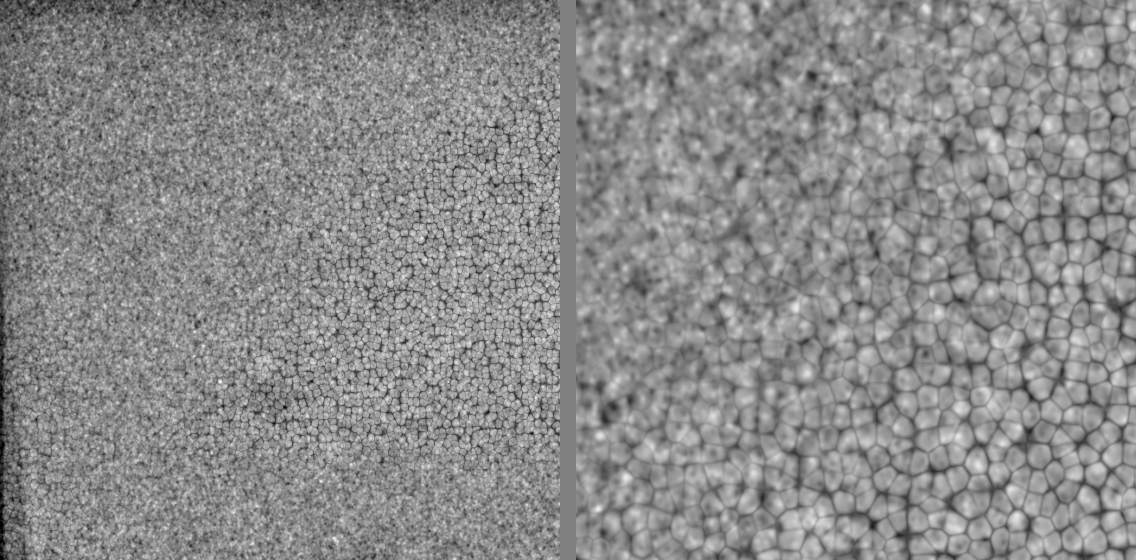
Left, the full canvas; right, a detail of the centre.
A Shadertoy shader for this texture:

```glsl
// Grey pebbled surface: fine speckle, tiny packed cells with dark gaps, shaded top and left edges.

vec3 hash3(vec2 p) {
    vec3 q = fract(p.xyx * vec3(0.1031, 0.1030, 0.0973));
    q += dot(q, q.yxz + 33.33);
    return fract((q.xxy + q.yzz) * q.zyx);
}

// Random light and dark soft dots, centred on zero
float speckle(vec2 p) {
    vec2 cell = floor(p);
    float sum = 0.0;
    for (int y = -1; y <= 1; y++)
    for (int x = -1; x <= 1; x++) {
        vec2 id = cell + vec2(x, y);
        vec3 rnd = hash3(id);
        vec2 d = id + rnd.xy - p;
        sum += (rnd.z * 2.0 - 1.0) * exp(-4.0 * dot(d, d));
    }
    return sum;
}

// Cellular noise: nearest distance, gap to the second nearest, tone of the cell
vec3 pebbles(vec2 p) {
    vec2 cell = floor(p);
    float nearest = 9.0, second = 9.0, tone = 0.0;
    for (int y = -1; y <= 1; y++)
    for (int x = -1; x <= 1; x++) {
        vec2 id = cell + vec2(x, y);
        vec3 rnd = hash3(id + 57.0);
        float d = length(id + 0.1 + 0.8 * rnd.xy - p);
        if (d < nearest) {
            second = nearest;
            nearest = d;
            tone = rnd.z;
        } else {
            second = min(second, d);
        }
    }
    return vec3(nearest, second - nearest, tone);
}

// Thin bowed scratch around a centre
float scratch(vec2 p, vec2 centre, float halfLength, float slope) {
    vec2 q = p - centre;
    float d = abs(q.y - slope * q.x + 6.0 * q.x * q.x);
    return smoothstep(0.0028, 0.0006, d) * smoothstep(halfLength, halfLength * 0.6, abs(q.x));
}

void mainImage(out vec4 fragColor, in vec2 fragCoord) {
    vec2 uv = fragCoord / iResolution.xy;
    vec2 p = fragCoord / iResolution.y;
    float mottle = speckle(p * 14.0 + 5.0);

    // Broad light: brighter to the right, falling off at the top and left
    float grey = 0.515 + 0.06 * smoothstep(0.1, 0.95, uv.x) * smoothstep(0.0, 0.5, uv.y);
    grey += 0.03 * smoothstep(0.75, 0.3, uv.y) + 0.015 * mottle;
    grey -= 0.07 * smoothstep(0.8, 1.0, uv.y) + 0.12 * smoothstep(0.945, 1.0, uv.y);
    grey -= 0.05 * smoothstep(0.12, 0.0, uv.x);

    // Ragged dark strip that widens toward the lower left corner
    float low = 1.0 - uv.y;
    float strip = 0.012 + 0.042 * low * low * low + 0.006 * speckle(vec2(3.0, p.y * 22.0));
    grey -= 0.11 * low * smoothstep(strip + 0.01, strip - 0.008, uv.x);
    grey += 0.08 * smoothstep(0.4, 0.0, uv.y) * exp(-pow((uv.x - strip - 0.018) / 0.012, 2.0));
    grey -= 0.32 * smoothstep(0.8, 0.2, uv.y) * smoothstep(0.011, 0.003, uv.x);

    // Packed cells, clearest at right and fading toward the top and bottom
    float relief = smoothstep(0.25, 0.85, uv.x + 0.75 * (0.55 - uv.y));
    relief *= smoothstep(0.08, 0.27, uv.y) * smoothstep(1.0, 0.72, uv.y);
    relief = max(relief, 0.5 * smoothstep(0.55, 0.3, uv.y) * smoothstep(0.35, 0.05, uv.x));
    relief = clamp(relief + 0.12 + 0.12 * mottle, 0.05, 1.0);
    vec2 bend = 0.003 * vec2(speckle(p * 30.0), speckle(p * 30.0 + 40.0));
    vec3 cell = pebbles((p + bend) * vec2(88.0, 80.0));
    float seam = smoothstep(0.3, 0.0, cell.y);
    float pit = smoothstep(0.42, 0.78, cell.x);
    grey += relief * (0.07 - 0.11 * seam - 0.24 * pit + 0.07 * (cell.z - 0.5));

    // Fine speckle, slightly drawn out vertically where the cells fade
    float coarse = speckle(p * vec2(155.0, 132.0) + 11.0);
    float fine = speckle(p * vec2(255.0, 235.0) + 83.0);
    float grain = coarse * 0.17 + fine * 0.15;
    grey += grain * mix(1.05, 0.8, relief) * smoothstep(-0.05, 0.03, uv.x);

    // Soft stains and pale patches: position, radius, strength
    vec4 stains[7] = vec4[7](
        vec4(0.198, 0.614, 0.014, -0.11), vec4(0.861, 0.726, 0.009, -0.18),
        vec4(0.890, 0.774, 0.009, -0.14), vec4(0.480, 0.348, 0.018, 0.17),
        vec4(0.500, 0.295, 0.040, -0.07), vec4(0.580, 0.208, 0.010, 0.12),
        vec4(0.850, 0.810, 0.035, 0.05));
    for (int i = 0; i < 7; i++) {
        vec2 d = (uv + 2.0 * bend - stains[i].xy) / stains[i].z;
        grey += stains[i].w * exp(-dot(d, d));
    }

    // Scratches
    float marks = scratch(uv, vec2(0.705, 0.481), 0.045, 0.15);
    marks += scratch(uv, vec2(0.870, 0.235), 0.030, 0.10);
    marks += 0.6 * scratch(uv, vec2(0.815, 0.478), 0.045, 0.08);
    marks += 0.6 * scratch(uv, vec2(0.900, 0.768), 0.045, -0.35);
    grey -= 0.22 * marks;

    fragColor = vec4(vec3(clamp(grey, 0.0, 1.0)), 1.0);
}
```
